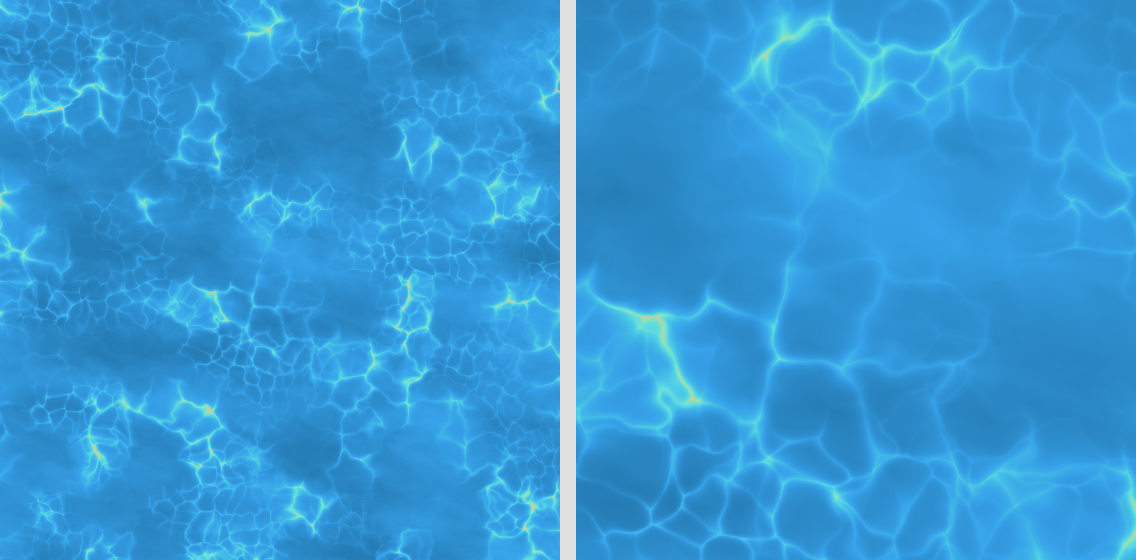
Left, the full canvas; right, a detail of the centre.
Write a WebGL 2 fragment shader that draws this texture.

```glsl
#version 300 es
precision highp float;

uniform vec2 u_resolution;
out vec4 fragColor;

// Swell: soft bands stretched sideways
const vec2 SWELL_SCALE = vec2(6.5, 12.0);
const float SWELL_TILT = 0.12;
const float SWELL_LOW = 0.2;
const float SWELL_RANGE = 0.6;

// Caustics: broken threads along cell borders
const float COARSE_CELLS = 18.0;
const float FINE_CELLS = 35.0;
const float COARSE_GAIN = 3.5;
const float FINE_GAIN = 1.9;
const float THREAD_WIDTH = 0.17;
const float THREAD_REACH = 0.44;
const float PATCH_SCALE = 11.0;
const float PATCH_GLOW = 0.3;

// Colour ramp from deep water to the hottest glints
const int STOPS = 7;
const float LEVELS[STOPS] = float[](0.0, 1.0, 1.5, 2.0, 2.6, 3.3, 4.0);
const vec3 COLOURS[STOPS] = vec3[](
    vec3(0.145, 0.485, 0.705), vec3(0.215, 0.635, 0.915),
    vec3(0.25, 0.71, 0.905), vec3(0.30, 0.79, 0.905),
    vec3(0.38, 0.87, 0.87), vec3(0.60, 0.87, 0.71),
    vec3(0.88, 0.76, 0.60));

vec2 hash2(vec2 cell) {
    uvec2 q = uvec2(ivec2(cell)) * uvec2(1597u, 3812u) + 7919u;
    q = q * 1664525u + 1013u;
    q.x += q.y * 1664525u;
    q.y += q.x * 1664525u;
    q ^= q >> 16u;
    q.x += q.y * 1664525u;
    q.y += q.x * 1664525u;
    q ^= q >> 16u;
    return vec2(q & 65535u) / 65535.0;
}

// Two independent channels of smooth value noise
vec2 noise2(vec2 p) {
    vec2 cell = floor(p);
    vec2 f = fract(p);
    f = f * f * (3.0 - 2.0 * f);
    vec2 low = mix(hash2(cell), hash2(cell + vec2(1, 0)), f.x);
    vec2 high = mix(hash2(cell + vec2(0, 1)), hash2(cell + vec2(1, 1)), f.x);
    return mix(low, high, f.y);
}

float swell(vec2 p) {
    float sum = 0.0;
    float total = 0.0;
    float amp = 1.0;
    for (int i = 0; i < 5; i++) {
        sum += amp * noise2(p).x;
        total += amp;
        amp *= 0.55;
        p = mat2(0.96, 0.28, -0.28, 0.96) * p * 2.03 + 17.3;
    }
    return sum / total;
}

// Distances to the three nearest cell points, sorted
vec3 nearestThree(vec2 p) {
    vec2 cell = floor(p);
    vec3 near = vec3(8.0);
    for (int y = -1; y <= 1; y++) {
        for (int x = -1; x <= 1; x++) {
            vec2 c = cell + vec2(x, y);
            float d = distance(p, c + 0.05 + 0.9 * hash2(c));
            if (d < near.x) near = vec3(d, near.xy);
            else if (d < near.y) near = vec3(near.x, d, near.y);
            else near.z = min(near.z, d);
        }
    }
    return near;
}

// Cell borders that fade away from the corners where they meet
float threads(vec2 p) {
    vec3 d = nearestThree(p);
    return exp(-(d.y - d.x) / THREAD_WIDTH - (d.z - d.x) / THREAD_REACH);
}

vec3 waterColour(float level) {
    vec3 colour = COLOURS[0];
    for (int i = 1; i < STOPS; i++) {
        float t = clamp((level - LEVELS[i - 1]) / (LEVELS[i] - LEVELS[i - 1]), 0.0, 1.0);
        colour = mix(colour, COLOURS[i], t);
    }
    return colour;
}

void main() {
    vec2 uv = gl_FragCoord.xy / min(u_resolution.x, u_resolution.y);

    // Ragged distortion, broad then fine
    vec2 warp = 0.026 * (noise2(uv * 24.0 + 40.0) - 0.5)
              + 0.012 * (noise2(uv * 65.0 + 90.0) - 0.5);
    vec2 p = uv + warp;

    vec2 tilted = vec2(uv.x, uv.y + SWELL_TILT * uv.x) + 0.6 * warp;
    float level = (swell(tilted * SWELL_SCALE + 5.0) - SWELL_LOW) / SWELL_RANGE;

    // Patches decide where the light gathers
    vec2 patches = smoothstep(0.35, 0.95, noise2(p * PATCH_SCALE + 60.0));
    level += PATCH_GLOW * (patches.x - 0.25);
    level += COARSE_GAIN * patches.x * threads(p * COARSE_CELLS + 3.0);
    level += FINE_GAIN * patches.y * threads(p * FINE_CELLS + 150.0);

    fragColor = vec4(waterColour(level), 1.0);
}
```
